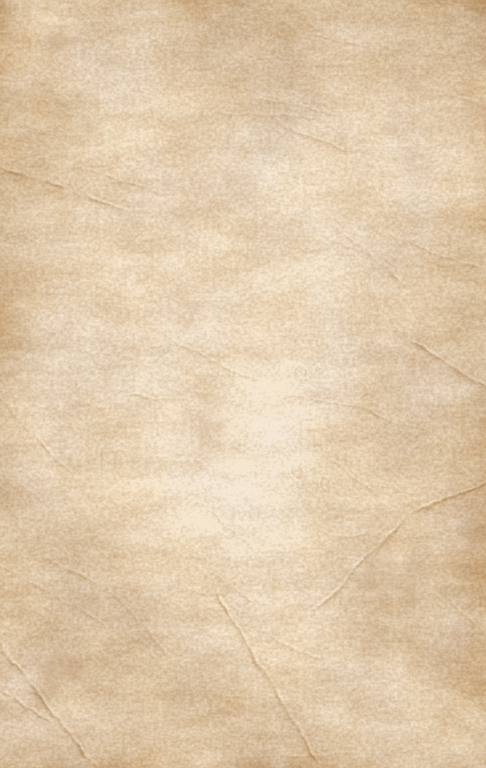
A Shadertoy shader for this texture:

```glsl
const vec3 PAPER_DARK  = vec3(0.825, 0.715, 0.575);
const vec3 PAPER_LIGHT = vec3(0.935, 0.865, 0.765);
const vec3 STAIN       = vec3(0.72, 0.58, 0.44);

const float BASE_TONE      = 0.43;
const vec2  GLOW_CENTER    = vec2(0.52, 0.54);
const float GLOW_RADIUS    = 0.30;
const float GLOW_GAIN      = 0.52;
const float EDGE_WIDTH     = 0.032;
const float EDGE_GAIN      = 0.62;
const float BLOTCH_GAIN    = 1.10;
const float STREAK_GAIN    = 0.62;
const float FIBRE_GAIN     = 0.22;
const float GRAIN_GAIN     = 0.50;
const float CREASE_WIDTH   = 0.0026;
const float MAIN_RELIEF    = 1.1;
const float FAINT_RELIEF   = 0.55;
const int   FAINT_CREASES  = 26;
const int   RINGS          = 5;

// Long folds: start and end, as fractions of the canvas
const int FOLDS = 9;
const vec4 FOLD[FOLDS] = vec4[FOLDS](
    vec4(0.00, 0.782, 0.14, 0.757), vec4(0.18, 0.744, 0.26, 0.728),
    vec4(1.02, 0.378, 0.84, 0.330), vec4(0.84, 0.330, 0.65, 0.205),
    vec4(-0.01, 0.170, 0.21, -0.01), vec4(0.00, 0.100, 0.11, 0.062),
    vec4(0.44, 0.235, 0.56, 0.108), vec4(0.56, 0.108, 0.66, 0.005),
    vec4(0.84, 0.560, 1.02, 0.490));

vec2 hash2(vec2 p) {
    vec3 q = fract(p.xyx * vec3(0.1031, 0.1030, 0.0973));
    q += dot(q, q.yzx + 33.33);
    return fract((q.xx + q.yz) * q.zy);
}

vec2 gradient(vec2 cell) {
    float a = 6.2832 * hash2(cell).x;
    return vec2(cos(a), sin(a));
}

float gradientNoise(vec2 p) {
    vec2 i = floor(p), f = p - i;
    vec2 u = f * f * f * (f * (f * 6.0 - 15.0) + 10.0);
    vec2 e = vec2(0.0, 1.0);
    float low  = mix(dot(gradient(i), f), dot(gradient(i + e.yx), f - e.yx), u.x);
    float high = mix(dot(gradient(i + e), f - e), dot(gradient(i + 1.0), f - 1.0), u.x);
    return mix(low, high, u.y);
}

float fbm(vec2 p) {
    float sum = 0.0, gain = 0.6;
    for (int i = 0; i < 5; i++) {
        sum += gain * gradientNoise(p);
        p = mat2(1.6, 1.2, -1.2, 1.6) * p + 17.3;
        gain *= 0.58;
    }
    return sum;
}

// Bright ridge above a line, dark groove below it
float ridge(float d, float width) {
    float x = d / width;
    return 1.3 * x * exp(-x * x) - 0.25 * exp(-0.15 * x * x);
}

float crease(vec2 p, vec2 a, vec2 b, float width) {
    vec2 ab = b - a;
    float len = length(ab);
    vec2 dir = ab / len;
    float along = dot(p - a, dir) / len;
    float side = dot(p - a, vec2(-dir.y, dir.x)) * (dir.x < 0.0 ? -1.0 : 1.0);
    float taper = smoothstep(-0.04, 0.12, along) * smoothstep(1.04, 0.88, along);
    return taper * ridge(side, width);
}

void mainImage(out vec4 fragColor, in vec2 fragCoord) {
    vec2 uv = fragCoord / iResolution.xy;
    vec2 p = fragCoord / iResolution.y;
    vec2 size = vec2(iResolution.x / iResolution.y, 1.0);

    // Broad light and worn borders
    vec2 fromGlow = (uv - GLOW_CENTER) * vec2(0.75, 1.0) / GLOW_RADIUS;
    float tone = BASE_TONE + GLOW_GAIN * exp(-dot(fromGlow, fromGlow));
    vec2 margin = min(p, size - p);
    float border = exp(-margin.x / EDGE_WIDTH) + exp(-margin.y / EDGE_WIDTH);
    tone -= EDGE_GAIN * border * clamp(0.6 + 1.8 * fbm(p * 6.0 + 41.0), 0.0, 1.4);

    // Blotches, horizontal streaks, fibres and grain
    tone += BLOTCH_GAIN * fbm(p * 4.5 + 3.0);
    tone += STREAK_GAIN * fbm(p * vec2(9.0, 34.0) + 0.8 * fbm(p * 5.0));
    tone += FIBRE_GAIN * gradientNoise(p * vec2(55.0, 130.0) + 71.0);
    float grain = gradientNoise(p * vec2(170.0, 215.0))
                + 0.8 * gradientNoise(p * vec2(290.0, 330.0) + 9.0);
    tone += GRAIN_GAIN * grain;

    // Folds, with a slight wander
    vec2 wander = vec2(fbm(p * 22.0 + 5.0), fbm(p * 22.0 + 60.0));
    vec2 q = p + 0.009 * wander;
    float relief = 0.0;
    for (int i = 0; i < FOLDS; i++)
        relief += MAIN_RELIEF * crease(q, FOLD[i].xy * size, FOLD[i].zw * size, CREASE_WIDTH);

    // Faint scattered wrinkles, mostly falling to the right
    for (int i = 0; i < FAINT_CREASES; i++) {
        vec2 place = hash2(vec2(float(i), 4.7)), form = hash2(vec2(float(i), 31.2));
        float angle = -0.95 * form.x + 0.1;
        vec2 reach = (0.06 + 0.14 * form.y) * vec2(cos(angle), sin(angle));
        vec2 start = place * size - 0.5 * reach;
        relief += FAINT_RELIEF * crease(q, start, start + reach, CREASE_WIDTH * 0.85);
    }

    // Small oval puckers
    for (int i = 0; i < RINGS; i++) {
        vec2 place = hash2(vec2(float(i), 83.1));
        vec2 d = q - (vec2(0.5, 0.34) + vec2(0.28, 0.2) * place) * size;
        d = vec2(0.88 * d.x + 0.47 * d.y, 0.88 * d.y - 0.47 * d.x);
        float ring = length(d * vec2(1.6, 1.0)) - 0.011;
        relief += 0.45 * ridge(ring, CREASE_WIDTH * 0.8);
    }
    tone += relief * (0.75 + 0.9 * gradientNoise(p * 30.0));

    // Paper colour, warm drift and brown stains
    vec3 color = mix(PAPER_DARK, PAPER_LIGHT, clamp(tone, -0.9, 1.25));
    color += vec3(0.008, -0.004, -0.030) * 2.0 * fbm(p * 7.0 + 90.0);
    float stain = smoothstep(0.16, 0.55, fbm(p * vec2(7.0, 5.5) + 23.0));
    color = mix(color, STAIN, stain * (0.35 + 0.25 * min(border, 1.0)));

    // Foxing flecks
    float fleck = smoothstep(0.50, 0.68, gradientNoise(p * 75.0 + 12.0));
    color = mix(color, STAIN, 0.35 * fleck);

    fragColor = vec4(clamp(color, 0.0, 1.0), 1.0);
}
```
